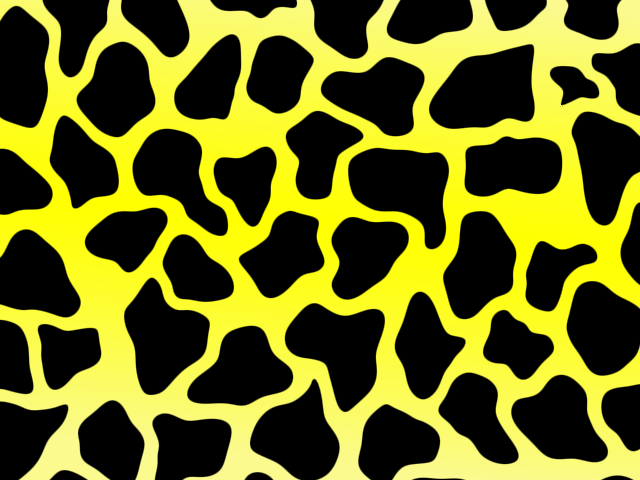
Write a WebGL 2 fragment shader that draws this pattern.

```glsl
#version 300 es
precision highp float;
// Irregular black hide spots on a yellow field that pales toward top and bottom.

uniform vec2 u_resolution;
out vec4 outColor;

const float TAU = 6.2831853;
const float SPOT_SPACING = 0.186;  // in canvas heights
const float JITTER = 0.54;         // in spacings, as are the next three
const float SPOT_GAP = 0.15;
const float MAX_REACH = 0.72;
const float ROUNDNESS = 14.0;      // higher gives tighter corners

const vec3 SPOT_BLACK = vec3(0.0);
const vec3 PURE_YELLOW = vec3(1.0, 1.0, 0.0);
const vec3 PALE_YELLOW = vec3(0.98, 0.98, 0.56);

vec3 hash3(vec2 cell) {
    vec3 h = fract(cell.xyx * vec3(0.1031, 0.1030, 0.0973));
    h += dot(h, h.yxz + 33.33);
    return fract((h.xxy + h.yzz) * h.zyx);
}

// Distance from a spot centre, bent by angular waves into uneven lobes.
float lobedDistance(vec2 offset, vec3 phase, float size) {
    float angle = atan(offset.y, offset.x);
    float lobes = 0.16 * cos(2.0 * angle + TAU * phase.x)
                + 0.20 * cos(3.0 * angle + TAU * phase.y)
                + 0.10 * cos(5.0 * angle + TAU * phase.z);
    return length(offset) * (1.0 + lobes) / size;
}

vec2 spotCentre(vec2 cell, vec2 random) {
    float stagger = 0.5 * mod(cell.y, 2.0) - 0.25;
    return cell + 0.5 + vec2(stagger, 0.0) + JITTER * (random - 0.5);
}

// Positive inside spots: the nearest spot against a soft minimum of the others.
float spotField(vec2 p, float gap, float reach, float roundness) {
    vec2 home = floor(p);
    float nearest = 100.0;
    float rivals = exp(-roundness * reach);
    for (int y = -2; y <= 2; y++) {
        for (int x = -2; x <= 2; x++) {
            vec2 cell = home + vec2(x, y);
            vec3 random = hash3(cell + 41.0);
            vec3 phase = hash3(cell + 113.0);
            float size = mix(0.86, 1.16, random.z);
            float d = lobedDistance(p - spotCentre(cell, random.xy), phase, size);
            rivals += exp(-roundness * max(d, nearest));
            nearest = min(d, nearest);
        }
    }
    return -log(rivals) / roundness - nearest - gap;
}

// Slightly tilted vertical gradient, most saturated along its middle line.
vec3 yellowField(vec2 p) {
    float middle = 0.60 - 0.10 * p.x;
    float paleness = clamp(abs(p.y - middle) / 0.50, 0.0, 1.0);
    return mix(PURE_YELLOW, PALE_YELLOW, pow(paleness, 1.2));
}

void main() {
    vec2 p = gl_FragCoord.xy / u_resolution.y;
    float field = spotField(p / SPOT_SPACING, SPOT_GAP, MAX_REACH, ROUNDNESS);
    float edge = 0.75 * fwidth(field);
    float spot = smoothstep(-edge, edge, field);
    outColor = vec4(mix(yellowField(p), SPOT_BLACK, spot), 1.0);
}
```
